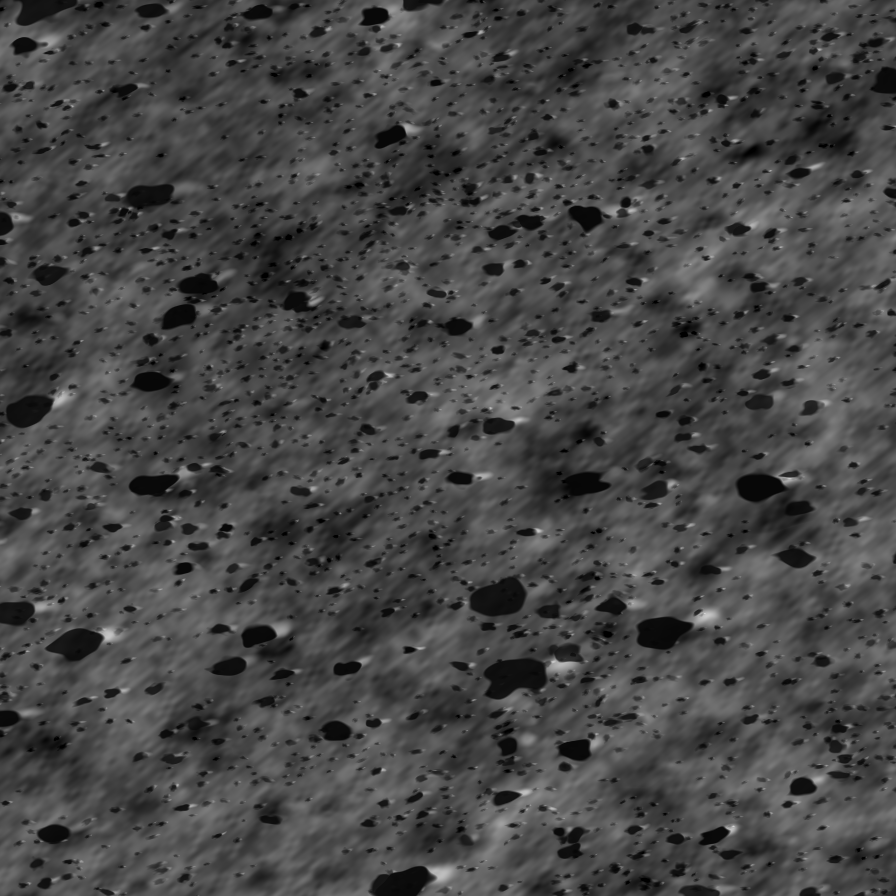
Write a WebGL 1 fragment shader that draws this texture.

```glsl
precision highp float;
// Cratered grey ground seen at a slant under low light from the left.
// Stretched noise octaves make the diagonal grain; jittered grids of squashed
// craters, from broad worn hollows to tiny pits, add black shadows and lit rims.

uniform vec2 u_resolution;

const float GROUND = 0.305;        // mean ground brightness
const float SHADOW = 0.025;        // brightness inside crater shadows
const float RIM_LIGHT = 0.42;      // brightness added on lit rims
const float GRAIN_ANGLE = 0.66;    // direction of the streaks, radians
const float GRAIN_STRETCH = 0.5;   // frequency along the streaks
const float GRAIN_CONTRAST = 1.2;
const float CRATER_ANGLE = 0.17;   // tilt of the craters, radians
const float CRATER_SQUASH = 1.75;  // width over height
const float CLUSTER_SCALE = 6.0;   // frequency of crowded areas
const float EDGE = 0.0028;         // shadow edge, in canvas units

float hash(vec2 p) {
  return fract(sin(dot(p, vec2(127.1, 311.7))) * 43758.5453);
}

float noise(vec2 p) {
  vec2 cell = floor(p);
  vec2 f = fract(p);
  f = f * f * (3.0 - 2.0 * f);
  float low = mix(hash(cell), hash(cell + vec2(1.0, 0.0)), f.x);
  float high = mix(hash(cell + vec2(0.0, 1.0)), hash(cell + vec2(1.0, 1.0)), f.x);
  return mix(low, high, f.y);
}

// Coordinates along and across a direction.
vec2 alongAxis(vec2 p, float angle) {
  float c = cos(angle);
  float s = sin(angle);
  return vec2(c * p.x + s * p.y, c * p.y - s * p.x);
}

// Signed streaky grain, strongest at the middle octaves.
float grain(vec2 p) {
  vec2 q = alongAxis(p, GRAIN_ANGLE) * vec2(GRAIN_STRETCH, 1.0);
  float sum = 0.0;
  float frequency = 11.0;
  for (int i = 0; i < 5; i++) {
    float octave = float(i);
    float weight = 0.13 - 0.014 * abs(octave - 1.5);
    sum += weight * (noise(q * frequency + 17.3 * octave) - 0.5);
    frequency *= 2.03;
  }
  return sum;
}

// One grid of craters: x is shadow cover, y is rim light.
vec2 craters(vec2 p, float cells, float minRadius, float maxRadius,
             float share, float edge, float seed) {
  vec2 q = alongAxis(p, CRATER_ANGLE) * vec2(1.0, CRATER_SQUASH) * cells;
  vec2 home = floor(q);
  vec2 cover = vec2(0.0);
  for (int j = -1; j <= 1; j++) {
    for (int i = -1; i <= 1; i++) {
      vec2 cell = home + vec2(float(i), float(j));
      vec2 id = cell + seed;
      float crowd = noise(cell / cells * CLUSTER_SCALE + seed);
      if (hash(id + 3.7) > share * 2.0 * crowd) continue;

      vec2 center = cell + 0.15 + 0.7 * vec2(hash(id), hash(id + 41.3));
      float size = hash(id + 9.1);
      float radius = mix(minRadius, maxRadius, size * size);
      vec2 d = (q - center) / radius;

      // Ragged shadow with an edge of constant width on the canvas.
      float ragged = 0.75 * (noise(d * 1.4 + id * 5.0) - 0.5);
      float blur = min(edge * cells / radius, 0.9);
      float shade = 1.0 - smoothstep(1.0 - blur, 1.0 + blur, length(d) + ragged);
      shade *= mix(0.65, 1.0, sqrt(hash(id + 23.9)));

      // Lit far wall, to the right of the shadow.
      vec2 wall = (d - vec2(1.35, 0.25)) * vec2(0.95, 1.3);
      float lit = 1.0 - smoothstep(0.1, 1.1, length(wall) + 0.6 * ragged);
      lit *= (1.0 - shade) * mix(0.15, 1.0, hash(id + 57.7));
      cover = max(cover, vec2(shade, lit));
    }
  }
  return cover;
}

void main() {
  vec2 p = gl_FragCoord.xy / min(u_resolution.x, u_resolution.y);

  // Gentle warp so that outlines are not perfect ellipses.
  vec2 warp = vec2(noise(p * 38.0), noise(p * 38.0 + 71.0)) - 0.5;
  vec2 w = p + 0.009 * warp;

  float value = GROUND + GRAIN_CONTRAST * grain(p);

  // Worn hollows, soft and shallow.
  vec2 worn = craters(w, 9.0, 0.14, 0.34, 0.6, 0.03, 11.0);
  value += 0.16 * worn.y - 0.15 * worn.x;

  // Fresh craters from large to small, then faint pits.
  vec2 large = craters(w, 6.0, 0.09, 0.22, 0.33, EDGE, 29.0);
  vec2 medium = craters(w, 13.0, 0.09, 0.25, 0.3, EDGE, 53.0);
  vec2 small = craters(w, 30.0, 0.11, 0.3, 0.3, EDGE, 87.0);
  vec2 pits = craters(w, 58.0, 0.14, 0.32, 0.35, EDGE, 131.0);
  value += 0.22 * pits.y - 0.2 * pits.x;

  float lit = max(max(large.y, medium.y), 0.8 * small.y);
  float shade = max(max(large.x, medium.x), 0.9 * small.x);
  value += RIM_LIGHT * lit;
  value = mix(value, SHADOW, shade);

  gl_FragColor = vec4(vec3(clamp(value, 0.0, 1.0)), 1.0);
}
```
